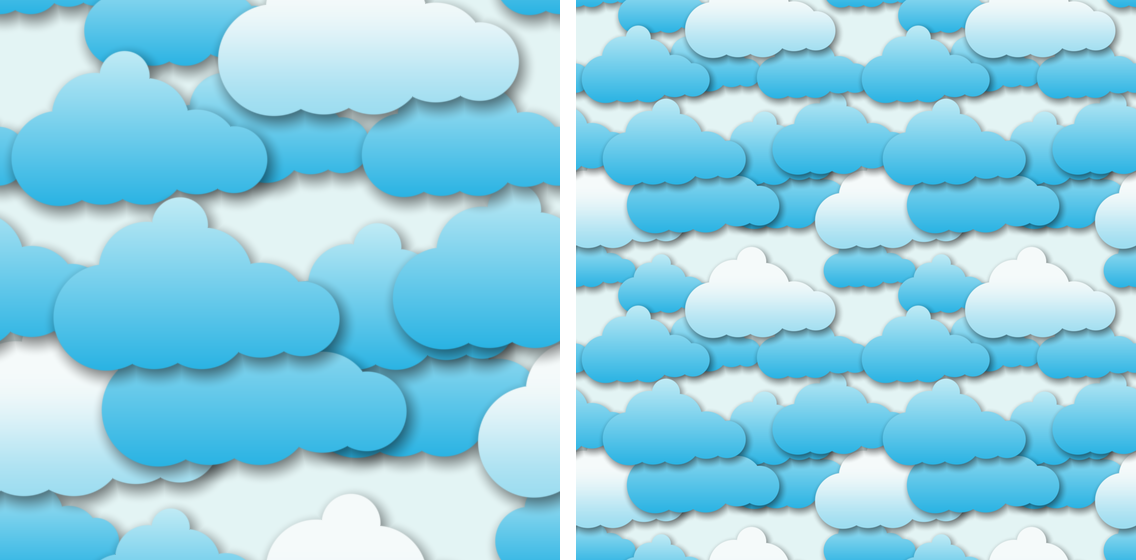
Left: one tile. Right: repeated 2 by 2.
Give the GLSL for this pattern, as a WebGL 2 fragment shader.

```glsl
#version 300 es
precision highp float;

// Overlapping paper-cut clouds with soft drop shadows on a pale sky.
// Each cloud is a union of circles with a vertical gradient; a staggered,
// jittered grid of clouds is painted back to front on a wrapping tile.

uniform vec2 u_resolution;
out vec4 fragColor;

const int COLUMNS = 3;
const int ROWS = 4;
const int CLOUDS = COLUMNS * ROWS;

// Puffs of one cloud: centre and radius, in units of its half width.
const vec3 PUFFS[8] = vec3[8](
    vec3(-0.62, -0.17, 0.37), vec3(-0.11, 0.47, 0.195),
    vec3(-0.34, 0.16, 0.335), vec3(0.05, 0.11, 0.345),
    vec3(-0.29, -0.19, 0.34), vec3(0.04, -0.19, 0.34),
    vec3(0.45, -0.12, 0.33), vec3(0.74, -0.18, 0.26));

vec2 hash2(float n) {
    vec3 h = fract(n * vec3(0.1031, 0.1030, 0.0973));
    h += dot(h, h.yzx + 33.33);
    return fract((h.xx + h.yz) * h.zy);
}

// Signed distance to a cloud of the given half width, in canvas units.
float cloudDistance(vec2 p, float size) {
    p /= size;
    float d = 1e3;
    for (int i = 0; i < 8; i++) {
        d = min(d, length(p - PUFFS[i].xy) - PUFFS[i].z);
    }
    return d * size;
}

// Vertical gradient, with height in units of the half width.
vec3 cloudColor(float height, bool isWhite) {
    float t = height + 0.54;
    return isWhite
        ? mix(vec3(0.60, 0.86, 0.94), vec3(0.96, 0.98, 0.98), smoothstep(-0.1, 0.85, t))
        : mix(vec3(0.16, 0.70, 0.89), vec3(0.75, 0.92, 0.96), clamp(t / 1.2, 0.0, 1.0));
}

void main() {
    vec2 uv = gl_FragCoord.xy / u_resolution;
    float pixel = 1.0 / min(u_resolution.x, u_resolution.y);
    vec3 color = vec3(0.89, 0.955, 0.955);

    for (int i = 0; i < CLOUDS; i++) {
        // Visit the cells in scattered order so that layers interleave.
        int cell = (i * 5) % CLOUDS;
        int row = cell / COLUMNS;
        vec2 center = vec2(float(cell % COLUMNS) + 0.5 * float(row % 2), float(row));
        center += 0.55 * (hash2(float(i) + 17.0) - 0.5);
        center /= vec2(COLUMNS, ROWS);

        bool isWhite = i % 7 == 3;
        float size = isWhite ? 0.27 : mix(0.165, 0.28, fract(float(i) * 0.618));

        // Nearest wrapped copy of this cloud.
        vec2 p = fract(uv - center + 0.5) - 0.5;

        // Shadow falls down and to the right.
        float shadowDistance = cloudDistance(p - vec2(0.007, -0.011), size);
        color *= 1.0 - 0.55 * smoothstep(0.026, -0.026, shadowDistance);

        float coverage = smoothstep(pixel, -pixel, cloudDistance(p, size));
        color = mix(color, cloudColor(p.y / size, isWhite), coverage);
    }
    fragColor = vec4(color, 1.0);
}
```
